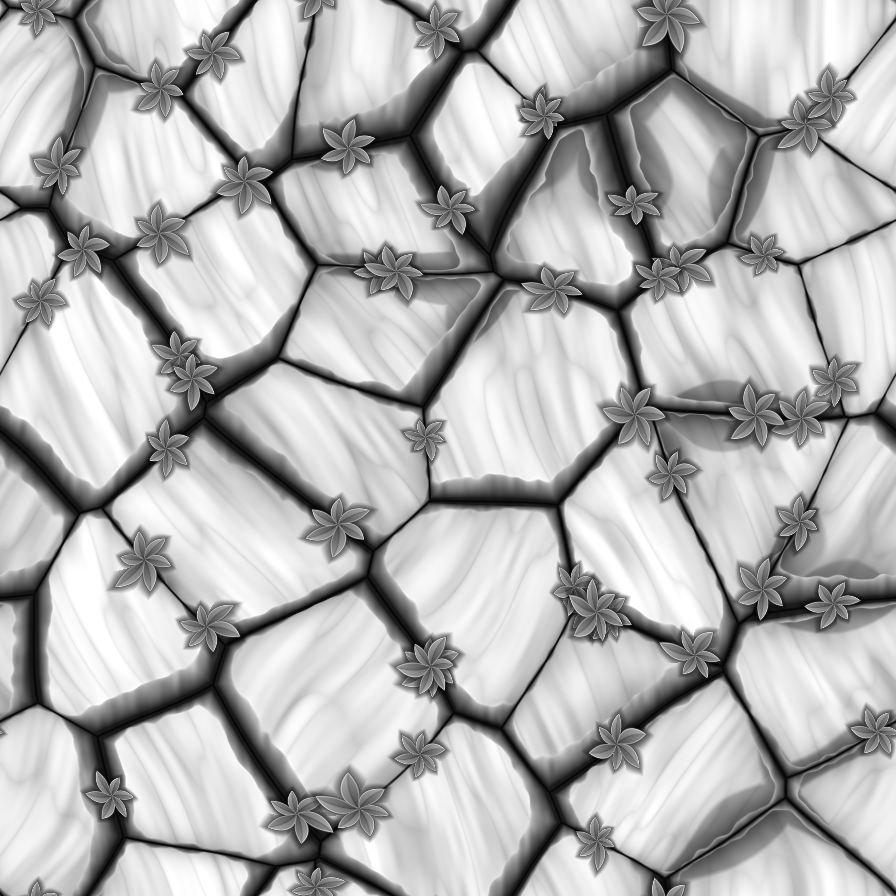
A WebGL 1 fragment shader for this texture map:

```glsl
precision highp float;
// Pale cracked flagstones with silky streaks, ragged slab sides and leafy tufts.
// A diagonal Voronoi lattice gives the stones, edge distances the cracks and sides,
// and tufts are scattered on a grid, then slid onto the closest crack.
uniform vec2 u_resolution;

#define STONES 4.0        // lattice rows; the tile holds 2 * STONES^2 stones
#define JITTER 0.90
#define WARP 0.046
#define GAP 0.0060
#define SIDE 0.026
#define ROUNDING 0.016
#define STREAKS vec2(58.0, 7.5)
#define TUFTS 9.0
#define TUFT_SHARE 0.70
#define TUFT_RADIUS 0.039
#define PETALS 6.0

const float LATTICE_SCALE = STONES * 1.41421;

vec2 hash2(vec2 p) {
  vec3 q = fract(p.xyx * vec3(0.1031, 0.1030, 0.0973));
  q += dot(q, q.yzx + 33.33);
  return fract((q.xx + q.yz) * q.zy);
}

float noise(vec2 x, float period) {
  vec2 i = floor(x), f = x - i;
  f = f * f * (3.0 - 2.0 * f);
  vec2 lo = mod(i, period), hi = mod(i + 1.0, period);
  return mix(mix(hash2(lo).x, hash2(vec2(hi.x, lo.y)).x, f.x),
             mix(hash2(vec2(lo.x, hi.y)).x, hash2(hi).x, f.x), f.y);
}

vec2 wobble(vec2 p, float n) {
  return vec2(noise(p * n, n), noise(p * n + 1.6, n)) - 0.5;
}

float smoothMin(float a, float b, float k) {
  float h = max(k - abs(a - b), 0.0) / k;
  return min(a, b) - 0.25 * h * h * k;
}

// Lattice turned by 45 degrees that still repeats with the unit square
vec2 toLattice(vec2 p) { return STONES * vec2(p.x + p.y, p.x - p.y); }
vec2 toCanvas(vec2 g) { return vec2(g.x + g.y, g.x - g.y) / (2.0 * STONES); }
vec2 wrapCell(vec2 c) {
  float k = floor((c.y + 0.5) / STONES) * STONES;
  return vec2(mod(c.x - k, 2.0 * STONES), c.y - k);
}
vec2 site(vec2 c) { return c + 0.5 + JITTER * (hash2(wrapCell(c) + 17.0) - 0.5); }

// Cell of the nearest stone, and the offset from p to the nearest crack
vec2 nearestStone(vec2 p, out vec2 toCrack) {
  vec2 g = toLattice(p), base = floor(g), cell = base, a = vec2(9.0), b = vec2(9.0);
  for (int j = -1; j <= 1; j++) for (int i = -1; i <= 1; i++) {
    vec2 c = base + vec2(float(i), float(j)), s = site(c) - g;
    if (dot(s, s) < dot(a, a)) { b = a; a = s; cell = c; }
    else if (dot(s, s) < dot(b, b)) b = s;
  }
  vec2 n = normalize(b - a);
  toCrack = toCanvas(n * dot(0.5 * (a + b), n));
  return cell;
}

// Star of pointed leaves: tone, coverage, contact shadow
vec3 tuft(vec2 v, float seed, float blur) {
  float r = length(v), sector = 6.28319 / PETALS;
  float a = atan(v.y, v.x) + 0.4 * r + 6.28319 * seed;
  float k = floor(a / sector + 0.5), f = a - k * sector;
  float size = 0.66 + 0.34 * hash2(vec2(mod(k, PETALS), floor(seed * 90.0))).x;
  vec2 q = r * vec2(cos(f), sin(f)) / size;
  float body = 0.82 * q.x * (1.0 - q.x) - abs(q.y);
  float tone = 0.28 + 0.32 * q.x + 0.11 * smoothstep(-0.03, 0.03, q.y);
  tone += 0.18 * smoothstep(0.05, 0.02, body) - 0.14 * exp(-abs(q.y) / 0.02);
  tone *= mix(0.3, 1.0, smoothstep(-0.02, 0.02, body));
  return vec3(tone, smoothstep(-blur, blur, body + 0.012), smoothstep(-0.3, 0.0, body));
}

void main() {
  vec2 p = gl_FragCoord.xy / u_resolution;
  float px = 1.0 / u_resolution.y;
  vec2 w = p + WARP * wobble(p, 4.0) + 0.3 * WARP * wobble(p, 9.0);

  // Distances to the crack, the dark gap and the ragged top face
  vec2 unused, cell = nearestStone(w, unused), g = toLattice(w), a = site(cell) - g;
  float vary = noise(w * 9.0, 9.0), crack = 1.0, gap = 1.0, face = 1.0;
  for (int j = -2; j <= 2; j++) for (int i = -2; i <= 2; i++) {
    vec2 c = cell + vec2(float(i), float(j)), b = site(c) - g;
    if (i != 0 || j != 0) {
      vec2 n = normalize(b - a);
      float d = dot(0.5 * (a + b), n) / LATTICE_SCALE;
      float open = smoothstep(0.2, 0.8, hash2(wrapCell(c) + wrapCell(cell) + 57.0).x);
      float facing = dot(toCanvas(n) * LATTICE_SCALE, vec2(0.45, -0.89));
      crack = min(crack, d);
      gap = min(gap, d - GAP * open * (0.2 + vary));
      face = smoothMin(face, d - mix(0.003, SIDE * (0.8 + 0.45 * facing), open) * (0.4 + vary), ROUNDING);
    }
  }
  face += 0.006 * (noise(w * 38.0, 38.0) - 0.5) + 0.005 * (noise(w * 85.0, 85.0) - 0.5);

  // Streaked top, in coordinates local to the stone
  vec2 h = hash2(wrapCell(cell) + 83.0), local = toCanvas(-a);
  float angle = h.x < 0.7 ? 0.25 + 0.7 * h.x : -0.35 - 0.3 * h.y;
  angle += 0.5 * (noise(w * 5.0, 5.0) - 0.5);
  vec2 along = mat2(cos(angle), -sin(angle), sin(angle), cos(angle)) * local;
  vec2 st = along * STREAKS + 40.0 * h + 60.0;
  float silk = 0.6 * noise(st, 256.0) + 0.4 * noise(st * 2.1 + 9.0, 256.0);
  float crease = pow(1.0 - abs(2.0 * noise(st * vec2(0.9, 1.1) + 31.0, 256.0) - 1.0), 6.0);
  float top = 1.05 - 0.07 * h.y - 0.29 * silk * silk - 0.09 * crease;

  // Firm-edged shade reaching from some cracks onto the top
  float cloud = noise(w * 7.0 + 2.3, 7.0);
  float ledge = smoothstep(0.0, 0.007, 0.13 * (cloud - 0.52) - crack);
  top *= 1.0 - ledge * (0.12 + 0.33 * exp(-crack / 0.03));
  top *= 1.0 - 0.4 * smoothstep(0.4, 0.8, cloud) * exp(-max(face, 0.0) / 0.022);
  top += 0.07 * exp(-abs(face) / 0.003);

  // Slab side, fading into the dark gap
  float rise = clamp(gap / max(gap - face, 0.001), 0.0, 1.0);
  float grain = noise(local * vec2(150.0, 40.0) + 90.0, 256.0);
  float side = mix(0.13, 0.69, pow(rise, 0.75)) * (0.85 + 0.30 * grain);
  side += 0.08 * exp(-abs(face) / 0.002) * rise;
  float tone = mix(side, top, smoothstep(-px, px, face - 0.0005));
  tone *= 1.0 - 0.38 * exp(-crack / 0.008);
  tone *= mix(0.25, 1.0, smoothstep(0.0, 0.001 + px, crack));

  // Leafy tufts along the cracks
  vec2 base = floor(w * TUFTS);
  for (int j = -1; j <= 1; j++) for (int i = -1; i <= 1; i++) {
    vec2 c = base + vec2(float(i), float(j)), id = mod(c, TUFTS);
    vec2 q = (c + hash2(id + 131.0)) / TUFTS, shift, pick = hash2(id + 211.0);
    nearestStone(q, shift);
    float radius = TUFT_RADIUS * (0.8 + 0.25 * pick.y);
    vec2 v = (w - q - shift) / radius;
    if (pick.x < TUFT_SHARE && length(shift) < 0.055 && length(v) < 1.35) {
      vec3 leaf = tuft(v, pick.y, px / radius);
      tone = mix(tone * (1.0 - 0.5 * leaf.z), leaf.x, leaf.y);
    }
  }
  gl_FragColor = vec4(vec3(clamp(tone, 0.0, 1.0)), 1.0);
}
```
